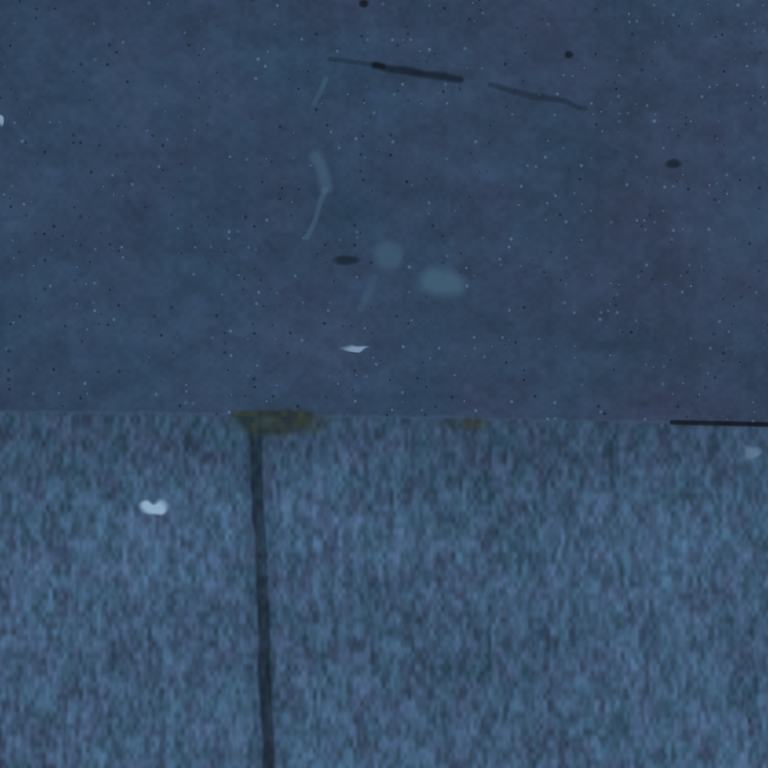
This texture is drawn by a WebGL 1 fragment shader. Its source:

```glsl
precision highp float;
uniform vec2 u_resolution;

#define SLAB_COLOR vec3(0.194, 0.268, 0.363)
#define PAVING_COLOR vec3(0.240, 0.336, 0.440)
#define MOSS_COLOR vec3(0.17, 0.21, 0.20)
#define CHIP_COLOR vec3(0.56, 0.68, 0.78)
#define PALE_COLOR vec3(0.27, 0.39, 0.48)
#define SLAB_GRAIN 0.055
#define PAVING_GRAIN 0.17
#define SPECK_CELLS 85.0
#define GROOVE_DEPTH 0.42

float hash(vec2 p) {
  return fract(sin(dot(p, vec2(127.1, 311.7))) * 43758.5453);
}

float noise(vec2 p) {
  vec2 i = floor(p);
  vec2 f = fract(p);
  f = f * f * (3.0 - 2.0 * f);
  return mix(mix(hash(i), hash(i + vec2(1.0, 0.0)), f.x),
             mix(hash(i + vec2(0.0, 1.0)), hash(i + 1.0), f.x), f.y);
}

float fbm(vec2 p) {
  float sum = 0.0;
  float amp = 0.5;
  for (int i = 0; i < 5; i++) {
    sum += amp * noise(p);
    p = mat2(1.6, 1.2, -1.2, 1.6) * p + 7.3;
    amp *= 0.5;
  }
  return sum;
}

// Soft ellipse: 1 at the centre, 0 outside
float blob(vec2 p, vec2 center, vec2 radius) {
  return 1.0 - smoothstep(0.45, 1.15, length((p - center) / radius));
}

// Soft line segment with the given half width
float stroke(vec2 p, vec2 a, vec2 b, float width) {
  vec2 ab = b - a;
  float t = clamp(dot(p - a, ab) / dot(ab, ab), 0.0, 1.0);
  return 1.0 - smoothstep(0.2 * width, width, length(p - a - ab * t));
}

// Scattered dots, one candidate per grid cell
float specks(vec2 p, float density, float seed) {
  vec2 q = p * SPECK_CELLS;
  vec2 cell = floor(q) + seed;
  vec2 center = 0.3 + 0.4 * vec2(hash(cell + 3.1), hash(cell + 8.7));
  float radius = 0.13 + 0.17 * hash(cell + 5.9);
  float dot0 = 1.0 - smoothstep(0.3 * radius, radius, length(fract(q) - center));
  return dot0 * step(1.0 - density, hash(cell)) * (0.4 + 0.6 * hash(cell + 1.7));
}

vec3 slab(vec2 p) {
  float cloud = fbm(p * vec2(5.0, 7.0)) - 0.48;
  float grain = noise(p * 190.0) + noise(p * 95.0 + 4.0) - 1.0;
  float blotch = fbm(p * vec2(28.0, 40.0)) - 0.48;
  vec3 color = SLAB_COLOR * (1.0 + 0.22 * cloud + 0.22 * blotch + SLAB_GRAIN * 1.5 * grain);
  float tint = fbm(p * 11.0 + 20.0) - 0.48;
  color += vec3(-0.035, 0.018, 0.012) * tint;
  color += vec3(0.012, 0.004, 0.004) * smoothstep(0.35, 0.9, p.x);
  color += vec3(0.10, 0.13, 0.14) * specks(p, 0.06 + 0.07 * p.x, 0.0);
  color *= 1.0 - 0.35 * specks(p + 0.37, 0.10, 40.0);

  // Worn cracks
  vec2 w = p + 0.006 * (vec2(noise(p * 45.0), noise(p * 45.0 + 9.0)) - 0.5);
  float crack = 0.20 * stroke(w, vec2(0.43, 0.924), vec2(0.50, 0.912), 0.006);
  crack += 0.38 * stroke(w, vec2(0.49, 0.913), vec2(0.60, 0.897), 0.008);
  crack += 0.20 * stroke(w, vec2(0.64, 0.888), vec2(0.76, 0.860), 0.006);
  crack += 0.30 * blob(w, vec2(0.45, 0.660), vec2(0.022, 0.006));
  crack += 0.40 * blob(w, vec2(0.877, 0.787), vec2(0.012, 0.008));
  crack += 0.45 * blob(w, vec2(0.740, 0.927), vec2(0.006));
  crack += 0.50 * blob(w, vec2(0.472, 0.997), vec2(0.007));
  color *= 1.0 - crack;

  // Pale scuffs and stains
  float scuff = 0.45 * stroke(w, vec2(0.422, 0.895), vec2(0.410, 0.865), 0.006);
  scuff += 0.55 * stroke(w, vec2(0.411, 0.797), vec2(0.425, 0.755), 0.013);
  scuff += 0.50 * stroke(w, vec2(0.423, 0.750), vec2(0.401, 0.692), 0.006);
  scuff += 0.75 * blob(w, vec2(0.575, 0.632), vec2(0.036, 0.023));
  scuff += 0.55 * blob(w, vec2(0.505, 0.667), vec2(0.024, 0.022));
  scuff += 0.30 * stroke(w, vec2(0.485, 0.640), vec2(0.470, 0.600), 0.008);
  return mix(color, PALE_COLOR, min(scuff, 0.8));
}

vec3 paving(vec2 p, float depth) {
  vec2 warp = vec2(0.006 * noise(p * 40.0), 0.0);
  float bristle = noise((p + warp) * vec2(150.0, 62.0)) - 0.5;
  float grain = noise(p * vec2(210.0, 130.0) + 13.0) - 0.5;
  float rake = noise(p * vec2(90.0, 7.0)) - 0.5;
  float cloud = fbm(p * 6.0 + 31.0) - 0.48;
  float light = 1.0 + PAVING_GRAIN * (2.0 * bristle + 1.5 * grain + 0.5 * rake) + 0.2 * cloud;
  light *= mix(0.86, 1.02, smoothstep(0.0, 0.16, depth));
  vec3 color = PAVING_COLOR * light;
  color += vec3(0.03, -0.012, 0.008) * (noise(p * vec2(60.0, 40.0) + 5.0) - 0.5);

  // Vertical joint between pavers
  float jointX = 0.333 + 0.040 * (0.43 - p.y) + 0.003 * (noise(p * 30.0) - 0.5);
  float offset = abs(p.x - jointX);
  float joint = 1.0 - smoothstep(0.003, 0.011, offset);
  joint += 0.25 * (1.0 - smoothstep(0.008, 0.035, offset));
  return color * (1.0 - GROOVE_DEPTH * min(joint, 1.0) * smoothstep(0.0, 0.04, depth));
}

void main() {
  vec2 p = gl_FragCoord.xy / u_resolution;
  float seamY = 0.464 - 0.004 * p.x - 0.015 * p.x * p.x;
  float depth = seamY - p.y + 0.004 * (noise(p * 70.0) - 0.5);
  vec3 color = mix(slab(p), paving(p, depth), smoothstep(-0.003, 0.005, depth));

  // Seam edge, with an open gap at the right
  color += 0.022 * (1.0 - smoothstep(0.0, 0.004, abs(depth)));
  color *= 1.0 - 0.55 * stroke(p, vec2(0.875, 0.450), vec2(1.01, 0.447), 0.005);

  // Moss in the seam
  float tuft = 0.45 + 0.75 * noise(p * vec2(120.0, 55.0));
  float moss = blob(p, vec2(0.365, 0.450), vec2(0.068, 0.021));
  moss += 0.8 * stroke(p, vec2(0.305, 0.461), vec2(0.405, 0.459), 0.007);
  moss += 0.6 * blob(p, vec2(0.608, 0.448), vec2(0.036, 0.011));
  vec3 mossColor = MOSS_COLOR + vec3(0.10, 0.09, 0.0) * (noise(p * 130.0) - 0.4);
  color = mix(color, mossColor, clamp(moss * tuft, 0.0, 0.85));

  // Bright chips and a pebble
  vec2 w = p + 0.008 * (vec2(noise(p * 90.0), noise(p * 90.0 + 6.0)) - 0.5);
  float chip = 0.75 * blob(w, vec2(0.462, 0.547), vec2(0.019, 0.005));
  chip += blob(w, vec2(0.200, 0.339), vec2(0.021, 0.010));
  chip += 0.8 * blob(w, vec2(0.000, 0.843), vec2(0.006, 0.009));
  chip += 0.35 * blob(w, vec2(0.978, 0.410), vec2(0.014, 0.011));
  color = mix(color, CHIP_COLOR, min(chip, 1.0));

  gl_FragColor = vec4(clamp(color, 0.0, 1.0), 1.0);
}
```
